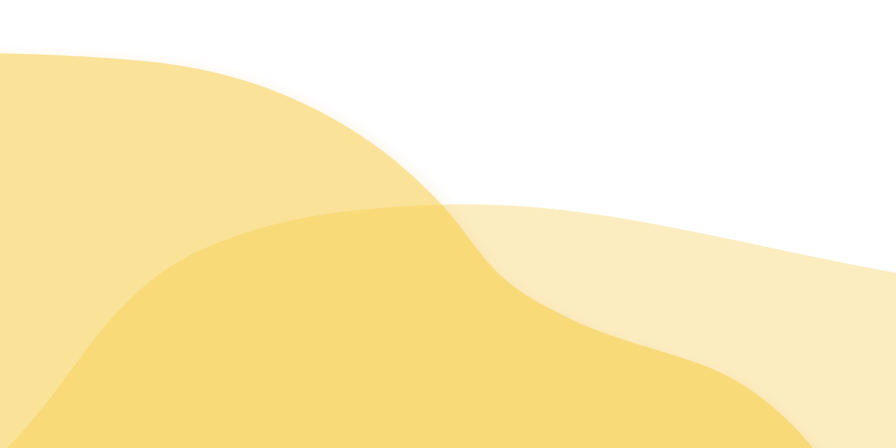
Reproduce this background procedurally as a WebGL 1 fragment shader.

```glsl
precision highp float;
// Two translucent yellow hills overlap on white; the front one casts a soft peach glow.
// Each outline is a chain of cubic Hermite spans over a canvas 2 wide and 1 high,
// and its slope turns vertical offsets into distances for even edges.

uniform vec2 u_resolution;

// Adds a span from knot a to knot b; a knot holds x, height and slope.
void extend(inout float height, inout vec3 a, vec3 b, float x) {
    if (x >= a.x) {
        float width = b.x - a.x;
        float t = clamp((x - a.x) / width, 0.0, 1.0);
        float s = 1.0 - t;
        height = s * s * ((1.0 + 2.0 * t) * a.y + t * width * a.z)
               + t * t * ((1.0 + 2.0 * s) * b.y - s * width * b.z);
    }
    a = b;
}

// Front hill: high on the left, falling in two steps to the right
float frontHeight(float x) {
    vec3 knot = vec3(0.0, 0.881, -0.02);
    float height = knot.y;
    extend(height, knot, vec3(0.3125, 0.8646, -0.09), x);
    extend(height, knot, vec3(0.651, 0.781, -0.44), x);
    extend(height, knot, vec3(0.990, 0.539, -1.08), x);
    extend(height, knot, vec3(1.094, 0.409, -1.10), x);
    extend(height, knot, vec3(1.25, 0.2995, -0.52), x);
    extend(height, knot, vec3(1.5625, 0.1875, -0.36), x);
    extend(height, knot, vec3(1.815, 0.0, -1.20), x);
    extend(height, knot, vec3(2.05, -0.33, -1.50), x);
    return height;
}

// Back hill: rises from the lower left corner, then slopes gently away
float backHeight(float x) {
    vec3 knot = vec3(0.0, -0.016, 0.95);
    float height = knot.y;
    extend(height, knot, vec3(0.182, 0.206, 1.38), x);
    extend(height, knot, vec3(0.3385, 0.375, 0.80), x);
    extend(height, knot, vec3(0.521, 0.471, 0.36), x);
    extend(height, knot, vec3(0.781, 0.529, 0.11), x);
    extend(height, knot, vec3(1.042, 0.544, 0.0), x);
    extend(height, knot, vec3(1.432, 0.505, -0.18), x);
    extend(height, knot, vec3(2.0, 0.391, -0.18), x);
    return height;
}

// Approximate signed distances, negative inside a hill
float frontDistance(vec2 p) {
    float slope = (frontHeight(p.x + 0.002) - frontHeight(p.x - 0.002)) / 0.004;
    return (p.y - frontHeight(p.x)) / sqrt(1.0 + slope * slope);
}

float backDistance(vec2 p) {
    float slope = (backHeight(p.x + 0.002) - backHeight(p.x - 0.002)) / 0.004;
    return (p.y - backHeight(p.x)) / sqrt(1.0 + slope * slope);
}

void main() {
    vec2 p = gl_FragCoord.xy / u_resolution * vec2(2.0, 1.0);
    float edge = 0.8 / u_resolution.y;
    float front = 1.0 - smoothstep(-edge, edge, frontDistance(p));
    float back = 1.0 - smoothstep(-edge, edge, backDistance(p));

    // Pale back hill on white
    vec3 color = mix(vec3(1.0), vec3(0.988, 0.929, 0.757), back);

    // Glow of the front hill, shifted right and slightly down
    float glow = 1.0 - smoothstep(-0.03, 0.03, frontDistance(p - vec2(0.014, -0.006)));
    color = mix(color, vec3(0.95, 0.78, 0.50), 0.2 * glow);

    // Front hill, deeper where the back hill shows through
    vec3 frontColor = mix(vec3(0.982, 0.891, 0.595), vec3(0.975, 0.855, 0.475), back);
    color = mix(color, frontColor, front);

    gl_FragColor = vec4(color, 1.0);
}
```
